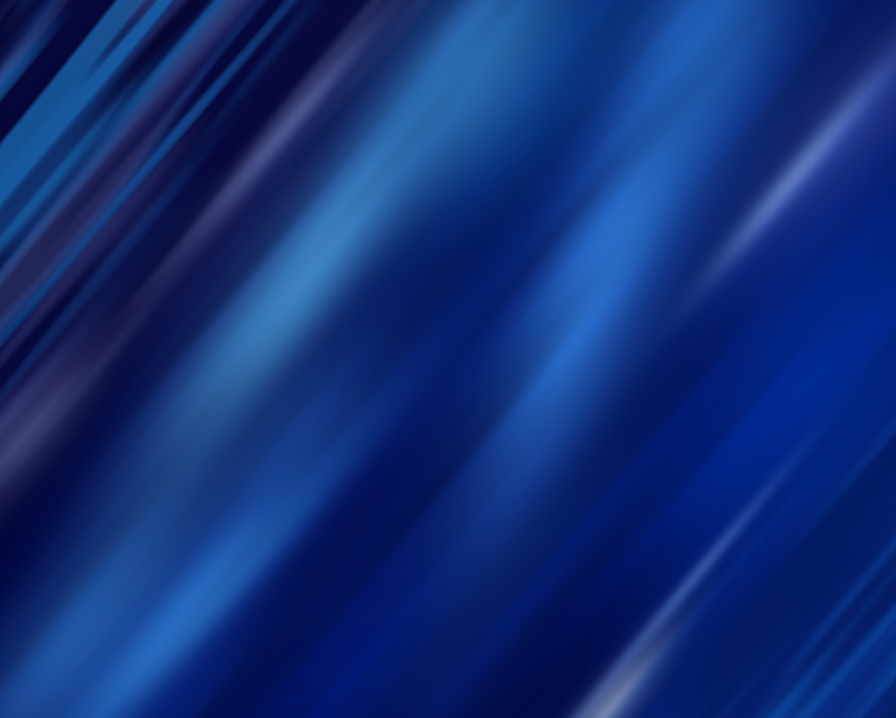
A Shadertoy shader for this background:

```glsl
float hash(vec2 p) {
    p = fract(p * vec2(0.1731, 0.2537));
    p += dot(p, p.yx + 31.7);
    return fract((p.x + p.y) * p.x * 7.31);
}

float noise(vec2 p) {
    vec2 i = floor(p), f = fract(p);
    f = f * f * f * (f * (f * 6.0 - 15.0) + 10.0);
    return mix(mix(hash(i), hash(i + vec2(1, 0)), f.x),
               mix(hash(i + vec2(0, 1)), hash(i + vec2(1, 1)), f.x), f.y);
}

// Streaky noise: x runs across the streaks, y along them
float fibres(vec2 q, float density) {
    return 0.6 * noise(q * vec2(density, 2.3) + 17.0)
         + 0.4 * noise(q * vec2(density * 2.1, 3.1) + 53.0);
}

// Soft elongated glow; slant drifts it sideways along its length
float streak(vec2 q, vec2 centre, vec2 size, float slant) {
    vec2 d = q - centre;
    d.x += slant * d.y;
    d /= size;
    return exp(-dot(d, d));
}

void mainImage(out vec4 fragColor, in vec2 fragCoord) {
    vec2 p = fragCoord / iResolution.y;
    vec2 q = vec2(dot(p, vec2(0.766, -0.643)), dot(p, vec2(0.643, 0.766)));
    float fine = fibres(q, 24.0);
    float broad = fibres(q + 5.0, 9.0);
    vec2 w = q + vec2(0.025 * (fine - 0.5), 0.0);

    // Navy base, violet toward the upper left, royal blue toward the right
    vec3 col = mix(vec3(0.0, 0.02, 0.25), vec3(0.01, 0.09, 0.39), broad * broad * 1.3);
    float leftSide = smoothstep(-0.1, -0.24, q.x);
    float rightSide = smoothstep(0.48, 0.75, q.x);
    col = mix(col, vec3(0.025, 0.025, 0.21), leftSide * 0.9);
    col = mix(col, vec3(0.0, 0.16, 0.56), 0.95 * streak(w, vec2(0.56, 1.12), vec2(0.15, 0.40), 0.1));
    col = mix(col, vec3(0.0, 0.18, 0.50), 0.9 * streak(w, vec2(0.0, 1.18), vec2(0.11, 0.28), 0.1));
    col = mix(col, vec3(0.0, 0.10, 0.48), 0.8 * streak(w, vec2(0.35, 0.36), vec2(0.06, 0.22), 0.0));

    // Wide luminous bands
    col = mix(col, vec3(0.14, 0.37, 0.69), 0.9 * streak(w, vec2(0.01, 0.16), vec2(0.07, 0.27), 0.0));
    col = mix(col, vec3(0.16, 0.43, 0.76), 0.95 * streak(w, vec2(0.11, 0.27), vec2(0.045, 0.32), -0.04));
    col = mix(col, vec3(0.11, 0.30, 0.60), 0.6 * streak(w, vec2(0.06, 0.55), vec2(0.05, 0.20), 0.0));
    col = mix(col, vec3(0.25, 0.53, 0.79), streak(w, vec2(-0.075, 0.76), vec2(0.065, 0.37), 0.06));
    col = mix(col, vec3(0.18, 0.45, 0.71), 0.8 * streak(w, vec2(-0.08, 1.12), vec2(0.10, 0.20), 0.1));
    col = mix(col, vec3(0.17, 0.44, 0.80), streak(w, vec2(0.24, 1.03), vec2(0.075, 0.36), 0.26));
    col = mix(col, vec3(0.13, 0.38, 0.72), 0.85 * streak(w, vec2(0.14, 1.36), vec2(0.11, 0.20), 0.2));

    // Crisp fibres in the two outer corners
    float threads = smoothstep(0.42, 0.78, fibres(q + 2.0, 32.0));
    float corner = smoothstep(-0.22, -0.40, q.x);
    col = mix(col, vec3(0.10, 0.40, 0.69), threads * corner * 0.85);
    col = mix(col, vec3(0.05, 0.30, 0.64), rightSide * (0.25 + 0.65 * threads) * smoothstep(0.5, 0.9, q.x));
    float dusk = smoothstep(0.5, 0.85, fibres(q + 9.0, 26.0));
    col = mix(col, vec3(0.26, 0.29, 0.52), dusk * leftSide * 0.5);

    // Pale violet sheen
    col = mix(col, vec3(0.16, 0.25, 0.58), 0.85 * streak(w, vec2(0.37, 1.40), vec2(0.07, 0.24), 0.0));
    col = mix(col, vec3(0.42, 0.54, 0.80), 0.75 * streak(q, vec2(0.362, 1.29), vec2(0.018, 0.17), 0.0));
    col = mix(col, vec3(0.36, 0.41, 0.63), 0.75 * streak(q, vec2(-0.224, 0.90), vec2(0.018, 0.20), 0.0));
    col = mix(col, vec3(0.33, 0.35, 0.55), 0.7 * streak(w, vec2(-0.225, 0.32), vec2(0.035, 0.16), 0.0));
    col = mix(col, vec3(0.58, 0.65, 0.80), 0.8 * streak(w, vec2(0.635, 0.54), vec2(0.027, 0.13), 0.0));
    col = mix(col, vec3(0.30, 0.42, 0.70), 0.6 * streak(q, vec2(0.615, 0.76), vec2(0.010, 0.18), 0.0));

    // Gentle brushed variation
    col *= 0.88 + 0.24 * fine;
    fragColor = vec4(col, 1.0);
}
```
